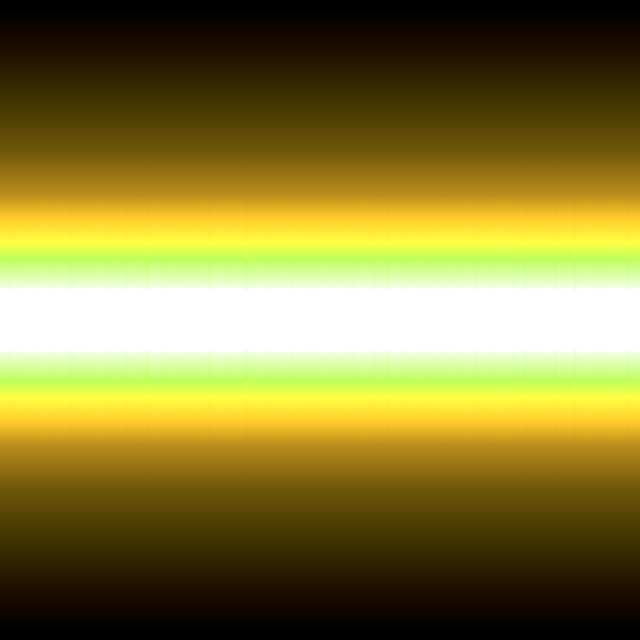
Reproduce this background procedurally as a WebGL 2 fragment shader.

```glsl
#version 300 es
precision highp float;
// A horizontal beam of light: white core, green and yellow rims, amber falloff to black.

#define CENTER_Y 0.5
#define STREAK_CELLS 32.0
#define STREAK_SHIFT 0.0035
#define GRAIN_CELLS 128.0
#define GRAIN_SHIFT 0.0012

uniform vec2 u_resolution;
out vec4 fragColor;

const int STOPS = 11;

// Distance from the beam axis at which each colour lies
const float stopDistance[STOPS] = float[](
    0.048, 0.054, 0.095, 0.122, 0.161, 0.195, 0.266, 0.344, 0.396, 0.441, 0.487);

const vec3 stopColor[STOPS] = vec3[](
    vec3(1.00, 1.00, 1.00), vec3(0.93, 1.00, 0.84), vec3(0.75, 1.00, 0.37),
    vec3(1.00, 1.00, 0.26), vec3(1.00, 0.79, 0.16), vec3(0.73, 0.56, 0.11),
    vec3(0.43, 0.33, 0.04), vec3(0.25, 0.20, 0.00), vec3(0.16, 0.10, 0.00),
    vec3(0.08, 0.03, 0.00), vec3(0.00, 0.00, 0.00));

float hash(float n) {
    return fract(sin(n * 127.1 + 3.7) * 4375.85);
}

float valueNoise(float x) {
    float cell = floor(x);
    return mix(hash(cell), hash(cell + 1.0), smoothstep(0.0, 1.0, x - cell));
}

// One thin vertical line at a random place and strength in each cell
float streaks(float x) {
    float cell = floor(x);
    float linePos = 0.2 + 0.6 * hash(cell);
    float line = 1.0 - smoothstep(0.0, 0.16, abs(x - cell - linePos));
    return line * hash(cell + 57.0);
}

vec3 beamColor(float d) {
    vec3 color = stopColor[0];
    for (int i = 1; i < STOPS; i++) {
        float t = (d - stopDistance[i - 1]) / (stopDistance[i] - stopDistance[i - 1]);
        color = mix(color, stopColor[i], clamp(t, 0.0, 1.0));
    }
    return color;
}

void main() {
    vec2 uv = gl_FragCoord.xy / u_resolution;
    float d = abs(uv.y - CENTER_Y);

    // Columns slightly narrow the beam, most of all near its core
    float shift = STREAK_SHIFT * streaks(uv.x * STREAK_CELLS)
                + GRAIN_SHIFT * (valueNoise(uv.x * GRAIN_CELLS) - 0.5);
    shift *= 1.0 - smoothstep(0.05, 0.25, d);

    fragColor = vec4(beamColor(d + shift), 1.0);
}
```
